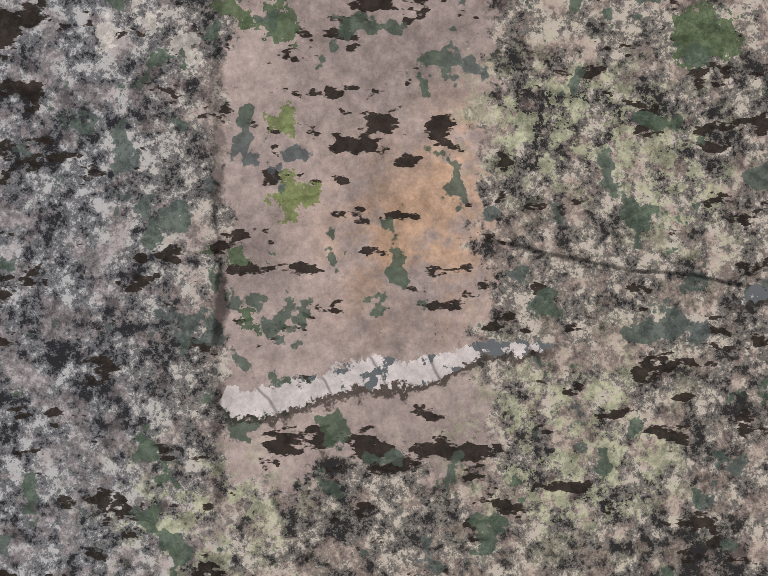
Write a Shadertoy shader that draws this texture.

```glsl
const vec3 PINK_ROCK = vec3(0.61, 0.545, 0.525);
const vec3 PEACH_ROCK = vec3(0.73, 0.60, 0.51);
const vec3 DARK_CRUST = vec3(0.19, 0.185, 0.19);
const vec3 GREY_CRUST = vec3(0.43, 0.415, 0.41);
const vec3 PALE_CRUST = vec3(0.73, 0.70, 0.67);
const vec3 PALE_LICHEN = vec3(0.65, 0.65, 0.54);
const vec3 SLATE_LICHEN = vec3(0.33, 0.35, 0.36);
const vec3 DARK_GREEN = vec3(0.28, 0.34, 0.27);
const vec3 LEAF_GREEN = vec3(0.45, 0.49, 0.31);
const vec3 MOSS = vec3(0.19, 0.165, 0.15);
const vec3 QUARTZ = vec3(0.79, 0.75, 0.74);

// Green lichen patches: centre, radius, brightness
const vec4 PATCHES[7] = vec4[7](
    vec4(0.49, 0.96, 0.040, 0.2), vec4(0.50, 0.79, 0.032, 0.9),
    vec4(0.51, 0.66, 0.036, 1.0), vec4(0.44, 0.435, 0.024, 0.1),
    vec4(0.40, 0.56, 0.034, 0.2), vec4(1.23, 0.94, 0.060, 0.3),
    vec4(0.41, 0.98, 0.025, 0.3));

float hash(vec2 p) {
    vec3 q = fract(p.xyx * 0.1031);
    q += dot(q, q.yzx + 33.33);
    return fract((q.x + q.y) * q.z);
}

float noise(vec2 p) {
    vec2 i = floor(p), f = fract(p);
    f = f * f * (3.0 - 2.0 * f);
    return mix(mix(hash(i), hash(i + vec2(1, 0)), f.x),
               mix(hash(i + vec2(0, 1)), hash(i + vec2(1, 1)), f.x), f.y);
}

float fbm(vec2 p, float gain) {
    float sum = 0.0, total = 0.0, weight = 1.0;
    for (int i = 0; i < 5; i++) {
        sum += weight * noise(p);
        total += weight;
        weight *= gain;
        p = mat2(1.6, 1.2, -1.2, 1.6) * p + 17.3;
    }
    return sum / total;
}

// Soft elliptical region, 1 at its centre
float region(vec2 p, vec2 centre, vec2 radii) {
    vec2 d = (p - centre) / radii;
    return exp(-dot(d, d));
}

float above(float value, float edge, float blur) {
    return smoothstep(edge - blur, edge + blur, value);
}

// Mottled weathered crust, from dark to pale grains
vec3 crustColor(vec2 p, float grain, float broad) {
    float shade = 0.5 + 2.7 * (grain - 0.5) + 0.9 * (broad - 0.5);
    shade -= 0.16 * region(p, vec2(0.13, 0.80), vec2(0.10, 0.22));
    shade -= 0.12 * region(p, vec2(0.08, 0.05), vec2(0.30, 0.14));
    shade -= 0.14 * region(p, vec2(1.02, 0.60), vec2(0.12, 0.10));
    shade += 0.12 * region(p, vec2(0.22, 0.60), vec2(0.10, 0.14));
    vec3 color = mix(DARK_CRUST, GREY_CRUST, smoothstep(0.02, 0.5, shade));
    color = mix(color, PALE_CRUST, smoothstep(0.5, 1.02, shade));
    float bare = above(fbm(p * 24.0 + 41.0, 0.75), 0.56, 0.07);
    color = mix(color, PINK_ROCK * (0.55 + 0.8 * grain), 0.6 * bare);
    return color * mix(vec3(0.97, 1.0, 1.04), vec3(1.02, 1.0, 0.97), smoothstep(0.1, 0.5, p.x));
}

vec3 rockColor(vec2 p, float grain) {
    float peach = region(p, vec2(0.72, 0.58), vec2(0.13, 0.13))
                + 0.7 * region(p, vec2(0.80, 0.74), vec2(0.07, 0.08));
    peach *= smoothstep(0.3, 0.62, fbm(p * 16.0 + 5.0, 0.7));
    vec3 color = mix(PINK_ROCK, PEACH_ROCK, min(peach * 1.3, 1.0));
    return color * (0.60 + 0.55 * grain + 0.25 * noise(p * 9.0));
}

void mainImage(out vec4 fragColor, in vec2 fragCoord) {
    vec2 p = fragCoord / iResolution.y;
    float broad = fbm(p * 5.0 + 3.0, 0.55);
    float grain = fbm(p * 42.0, 0.82);
    float ragged = fbm(p * 26.0 + 70.0, 0.75) - 0.5;
    vec2 w = p + 0.12 * vec2(broad - 0.5, fbm(p * 6.0 + 31.0, 0.5) - 0.5);

    // Clean rock panel with a crusted border
    float panel = smoothstep(0.35, 0.45, w.x) * (1.0 - smoothstep(0.75, 0.95, w.x))
                * smoothstep(0.10, 0.28, w.y);
    float clean = above(panel + 1.6 * ragged, 0.5, 0.12);
    vec3 color = mix(crustColor(p, grain, broad), rockColor(p, grain), clean);

    // Pale greenish lichen colonies
    float colony = region(p, vec2(0.98, 0.78), vec2(0.17, 0.12)) + region(p, vec2(1.0, 0.22), vec2(0.20, 0.16))
                 + 0.8 * region(p, vec2(0.36, 0.10), vec2(0.16, 0.12)) + 0.6 * region(p, vec2(1.2, 0.65), vec2(0.12, 0.15));
    float lichen = above(fbm(p * 34.0 + 12.0, 0.8) + 0.10 * colony, 0.595, 0.04);
    color = mix(color, PALE_LICHEN * (0.6 + 0.75 * grain), 0.8 * lichen * min(colony * 1.5, 1.0));

    // Flat black moss flecks
    float mossArea = region(p, vec2(0.66, 0.77), vec2(0.13, 0.10)) + 0.8 * region(p, vec2(0.62, 0.23), vec2(0.12, 0.06))
                   + 0.8 * region(p, vec2(0.78, 0.18), vec2(0.12, 0.06)) + 0.6 * region(p, vec2(0.60, 0.98), vec2(0.08, 0.05))
                   + 0.5 * region(p, vec2(0.03, 0.95), vec2(0.08, 0.10));
    float moss = above(fbm(p * vec2(17.0, 32.0) + 8.0, 0.6) + 0.16 * mossArea, 0.685, 0.025);
    color = mix(color, MOSS * (0.6 + 0.8 * grain), 0.92 * moss);

    // Green and slate lichen patches
    for (int i = 0; i < 7; i++) {
        vec4 spot = PATCHES[i];
        float cover = above(spot.z - length((p - spot.xy) * vec2(0.9, 1.2)) + 0.14 * ragged, 0.006, 0.003);
        color = mix(color, mix(DARK_GREEN, LEAF_GREEN, spot.w) * (0.65 + 0.7 * grain), 0.85 * cover);
    }
    float slate = above(fbm(p * 19.0 + 90.0, 0.55), 0.67, 0.02);
    color = mix(color, mix(SLATE_LICHEN, DARK_GREEN, noise(p * 7.0)) * (0.7 + 0.6 * grain), 0.8 * slate);

    // Pale rosettes near the upper left
    for (int i = 0; i < 3; i++) {
        vec2 centre = vec2(0.18 + 0.07 * float(i), 0.95 + 0.02 * sin(float(i) * 2.2));
        float ring = length((p - centre) * vec2(1.2, 0.9)) - 0.17 * ragged;
        color = mix(color, PALE_CRUST * (0.65 + 0.7 * grain), 0.85 * (1.0 - above(ring, 0.020, 0.004)));
    }

    // Upright fissure and sloping seam
    float fissure = abs(p.x - 0.372 - 0.05 * (broad - 0.5)) - 0.03 * ragged;
    color *= 1.0 - 0.5 * (1.0 - smoothstep(0.002, 0.014, fissure)) * (0.35 + 0.65 * region(p, vec2(0.37, 0.52), vec2(0.2)));
    float seam = abs(p.y - 0.58 + 0.16 * (p.x - 0.85) + 0.04 * (broad - 0.5));
    color *= 1.0 - 0.4 * (1.0 - smoothstep(0.001, 0.006, seam)) * smoothstep(0.8, 0.9, p.x);

    // Broken quartz vein with a shadowed lower edge
    float rise = p.y - 0.295 - 0.2 * (p.x - 0.39) - 0.007 * sin(p.x * 27.0 - 15.0);
    float span = smoothstep(0.375, 0.40, p.x) * (1.0 - smoothstep(0.93, 0.99, p.x)) + smoothstep(1.25, 1.29, p.x);
    float halfWidth = (0.025 - 0.016 * smoothstep(0.65, 1.0, p.x)) * span + 0.06 * ragged * span;
    float shadow = 1.0 - smoothstep(0.003, 0.012, abs(rise + halfWidth + 0.006));
    color = mix(color, MOSS, 0.65 * shadow * min(span, 1.0));
    float vein = (1.0 - above(abs(rise), halfWidth, 0.003)) * smoothstep(0.0, 0.5, span);
    float joint = abs(fract(p.x * 11.0 + rise * 5.0 + 0.6 * broad) - 0.5);
    vec3 quartz = QUARTZ * (0.78 + 0.42 * grain) * (0.72 + 0.28 * smoothstep(0.0, 0.05, joint));
    float stain = above(fbm(p * 28.0 + 55.0, 0.6) + 0.08 * smoothstep(0.70, 0.82, p.x), 0.60, 0.025);
    color = mix(color, mix(quartz, SLATE_LICHEN, 0.85 * stain), vein);

    fragColor = vec4(clamp(color, 0.0, 1.0), 1.0);
}
```
